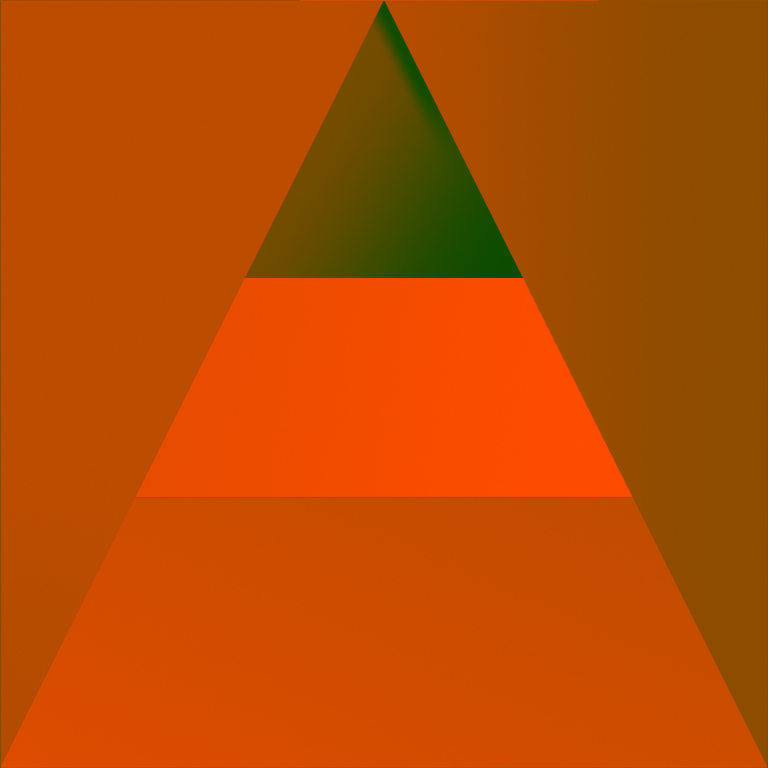
This background is drawn by a WebGL 2 fragment shader. Its source:

```glsl
#version 300 es
precision highp float;

uniform vec2 u_resolution;
out vec4 fragColor;

float hash(vec2 p) {
    vec3 q = fract(vec3(p.xyx) * 0.1031);
    q += dot(q, q.yzx + 33.33);
    return fract((q.x + q.y) * q.z);
}

// Only the red channel varies, so each region returns its red level.
float backdropRed(vec2 p) {
    float red = mix(0.735, 0.555, smoothstep(0.4, 0.95, p.x));
    red -= 0.035 * smoothstep(0.45, 0.0, p.y) * smoothstep(0.4, 0.0, p.x);
    return red;
}

float tipRed(vec2 p, float rightGap) {
    float red = mix(0.46, 0.05, smoothstep(0.5, 0.87, p.x + 0.6 * (1.0 - p.y)));
    // Dark streak hugging the upper right side
    float streak = smoothstep(0.036, 0.006, rightGap) * smoothstep(0.76, 0.9, p.y);
    return mix(red, 0.06, streak);
}

float middleRed(vec2 p) {
    return mix(0.9, 0.99, smoothstep(0.15, 0.8, p.x + 0.2 * (0.6 - p.y)));
}

float baseRed(vec2 p) {
    return 0.87 - 0.07 * p.x - 0.16 * p.y;
}

void main() {
    vec2 p = gl_FragCoord.xy / u_resolution;
    float soft = 0.75 / min(u_resolution.x, u_resolution.y);

    // Triangle cut into three bands
    float rightGap = 0.5 * (1.0 - p.y) - (p.x - 0.5);
    float inside = (0.5 * (1.0 - p.y) - abs(p.x - 0.5)) * 0.894;
    float bands = mix(baseRed(p), middleRed(p), smoothstep(-soft, soft, p.y - 0.353));
    bands = mix(bands, tipRed(p, rightGap), smoothstep(-soft, soft, p.y - 0.638));
    bands -= 0.12 * smoothstep(0.0015, 0.0, abs(p.y - 0.3522));
    float red = mix(backdropRed(p), bands, smoothstep(-soft, soft, inside));

    // Thin dark frame, with a brighter stretch along the top
    float sideGap = min(p.x, 1.0 - p.x);
    red = mix(red, 0.48, 0.8 * smoothstep(0.0025, 0.0005, sideGap));
    float topLine = smoothstep(0.002, 0.0005, 1.0 - p.y);
    float bright = step(0.39, p.x) * step(p.x, 0.78);
    red = mix(red, mix(0.6, 0.85, bright), 0.7 * topLine);
    red -= 0.06 * smoothstep(0.002, 0.0005, p.y);

    // Faint grain
    red += 0.01 * (hash(floor(p * 512.0)) - 0.5);
    fragColor = vec4(clamp(red, 0.0, 1.0), 0.3, 0.0, 1.0);
}
```
